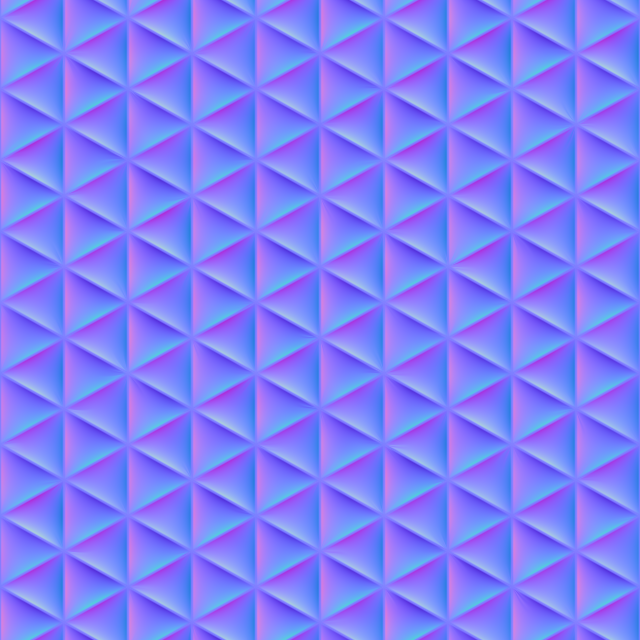
This texture map is drawn by a WebGL 1 fragment shader. Its source:

```glsl
precision highp float;
// Tangent-space normal map of quilted triangles with creases fanning out from the stitch points.

uniform vec2 u_resolution;

const vec2 GRID = vec2(10.0, 9.0);      // columns and rows of triangles
const float ROW_SHIFT = 0.75;           // vertical offset of the stitch points, in rows
const float DISH_SLOPE = 0.47;          // wide slope across each triangle
const float SEAM_SLOPE = 0.36;          // extra slope hugging the seams
const float SEAM_REACH = 0.07;          // falloff of that slope, in triangle heights
const float SEAM_WIDTH = 0.035;         // half width of the flat seam line
const float TRIANGLE_VARIATION = 0.12;
const float CREASE_SLOPE = 0.22;
const float CREASE_COUNT = 54.0;        // creases around a full turn
const float CREASE_REACH = 0.62;        // in columns
const float RIPPLE_SLOPE = 0.035;
const float TAU = 6.2831853;

float hash(vec2 p) {
  return fract(sin(dot(p, vec2(127.1, 311.7))) * 43758.5453);
}

float noise(vec2 p) {
  vec2 i = floor(p);
  vec2 f = fract(p);
  f = f * f * (3.0 - 2.0 * f);
  return mix(mix(hash(i), hash(i + vec2(1.0, 0.0)), f.x),
             mix(hash(i + vec2(0.0, 1.0)), hash(i + vec2(1.0, 1.0)), f.x), f.y);
}

// Noise around a circle, closed after the given number of cells
float ringNoise(float turn, float cells, float seed) {
  float t = turn * cells;
  float i = floor(t);
  float f = smoothstep(0.0, 1.0, t - i);
  return mix(hash(vec2(mod(i, cells), seed)), hash(vec2(mod(i + 1.0, cells), seed)), f);
}

// Slope of the dished triangle under a lattice position
vec2 triangleSlope(vec2 lattice, float pixel) {
  vec3 phase = vec3(lattice.x, lattice.y - 0.5 * lattice.x, lattice.y + 0.5 * lattice.x);
  vec3 f = fract(phase);
  float pointsLeft = step(0.5, f.x + f.y - f.z);

  // Distances to the three edges, adding up to one
  vec3 d = mix(vec3(f.x, f.y, 1.0 - f.z), vec3(1.0 - f.x, 1.0 - f.y, f.z), pointsLeft);
  vec3 middle = 4.0 * d.yzx * d.zxy;
  vec3 ramp = smoothstep(vec3(0.0), vec3(max(SEAM_WIDTH, 1.5 * pixel)), d);
  vec3 slope = ramp * (DISH_SLOPE * middle + SEAM_SLOPE * sqrt(middle) * exp(-d / SEAM_REACH));

  // Inward directions of the vertical, rising and falling edges
  vec2 rising = normalize(vec2(-0.5 * GRID.x / GRID.y, 1.0));
  vec2 inward = vec2(slope.x, 0.0) + rising * slope.y + rising * vec2(1.0, -1.0) * slope.z;
  float vary = hash(floor(phase.xy) + 37.0 * pointsLeft) - 0.5;
  return inward * (1.0 - 2.0 * pointsLeft) * (1.0 + 2.0 * TRIANGLE_VARIATION * vary);
}

// Fine radial creases around the stitch points of the two nearest columns
vec2 creaseSlope(vec2 lattice) {
  vec2 total = vec2(0.0);
  for (int side = 0; side < 2; side++) {
    float column = floor(lattice.x) + float(side);
    float stagger = 0.5 * mod(column, 2.0);
    float row = floor(lattice.y - stagger + 0.5);
    vec2 away = lattice - vec2(column, row + stagger);
    away.y *= GRID.x / GRID.y;
    float r = length(away);
    float seed = hash(mod(vec2(column, row), GRID)) * 61.0;

    float bend = 0.025 * r * sin(seed * 5.0 + r * 7.0);
    float turn = fract(atan(away.y, away.x) / TAU + bend);
    float crease = ringNoise(turn, CREASE_COUNT, seed) - 0.5;
    float patches = smoothstep(0.4, 0.9, ringNoise(turn, 9.0, seed + 3.0));
    float reach = CREASE_REACH * (0.5 + 0.5 * ringNoise(turn, 23.0, seed + 7.0));
    float fade = smoothstep(0.03, 0.14, r) * (1.0 - smoothstep(0.1, reach, r));
    vec2 across = vec2(-away.y, away.x) / max(r, 0.001);
    total += across * crease * patches * fade * (0.5 + hash(vec2(seed, 2.0)));
  }
  return total * CREASE_SLOPE;
}

void main() {
  vec2 uv = gl_FragCoord.xy / u_resolution;
  vec2 lattice = uv * GRID - vec2(0.0, ROW_SHIFT);
  float pixel = GRID.x / u_resolution.x;

  vec2 slope = triangleSlope(lattice, pixel) + creaseSlope(lattice);

  // Soft unevenness of the cloth
  vec2 ripple = vec2(noise(lattice * 3.0), noise(lattice * 3.0 + 19.0)) - 0.5;
  slope += 2.0 * RIPPLE_SLOPE * ripple;

  // Pack the unit normal into colour
  float height = sqrt(max(0.0, 1.0 - dot(slope, slope)));
  gl_FragColor = vec4(vec3(slope, height) * 0.5 + 0.5, 1.0);
}
```
